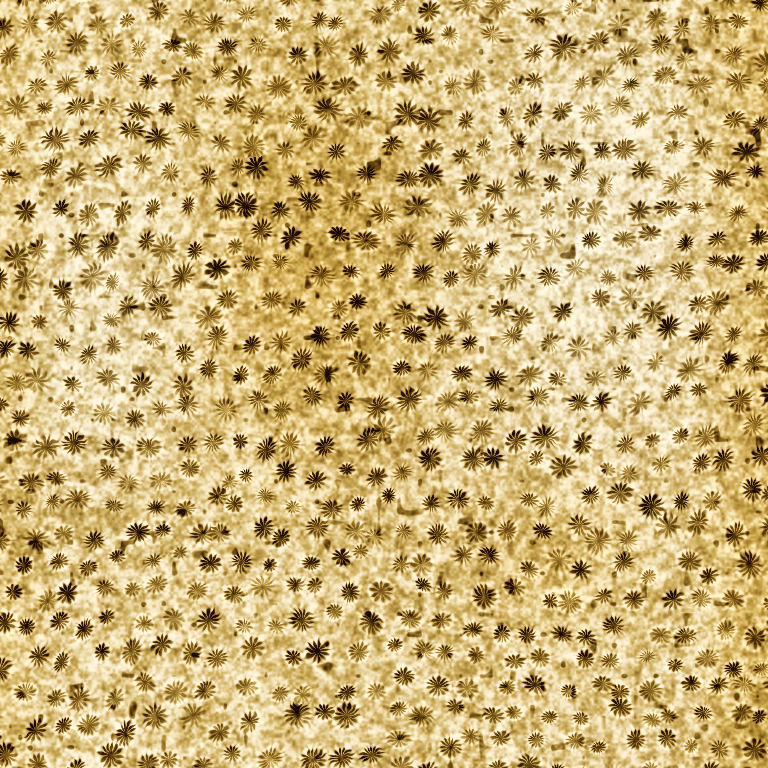
Reproduce this texture procedurally as a Shadertoy shader.

```glsl
#define CELLS 24.0
#define JITTER 0.56
#define PIT_MIN 0.23
#define PIT_MAX 0.38
#define PIT_DEPTH 0.66
#define GRAIN 0.75
#define GROUND_TONE 0.775
#define RIM_LIGHT 0.15
#define COSTAE 0.075
#define WARP 0.035

const float TAU = 6.28318;

float hash(vec2 p) {
    vec3 k = fract(vec3(p.xyx) * 0.1031);
    k += dot(k, k.yzx + 33.33);
    return fract((k.x + k.y) * k.z);
}

vec2 hash2(vec2 p) {
    return vec2(hash(p + 17.0), hash(p + 71.0));
}

float noise(vec2 p) {
    vec2 i = floor(p), f = fract(p);
    f = f * f * (3.0 - 2.0 * f);
    float low = mix(hash(i), hash(i + vec2(1, 0)), f.x);
    float high = mix(hash(i + vec2(0, 1)), hash(i + vec2(1, 1)), f.x);
    return mix(low, high, f.y);
}

float blob(vec2 uv, vec2 center, vec2 size) {
    vec2 d = (uv - center) / size;
    return exp(-dot(d, d));
}

// Tone to colour, from dark hollow to bleached crust
vec3 palette(float t) {
    vec3 c = mix(vec3(0.09, 0.04, 0.01), vec3(0.19, 0.11, 0.03), clamp(t / 0.12, 0.0, 1.0));
    c = mix(c, vec3(0.42, 0.29, 0.07), clamp((t - 0.12) / 0.18, 0.0, 1.0));
    c = mix(c, vec3(0.63, 0.49, 0.19), clamp((t - 0.30) / 0.20, 0.0, 1.0));
    c = mix(c, vec3(0.80, 0.67, 0.34), clamp((t - 0.50) / 0.17, 0.0, 1.0));
    c = mix(c, vec3(0.88, 0.78, 0.53), clamp((t - 0.67) / 0.11, 0.0, 1.0));
    c = mix(c, vec3(0.95, 0.89, 0.73), clamp((t - 0.78) / 0.11, 0.0, 1.0));
    return mix(c, vec3(1.0, 0.97, 0.87), clamp((t - 0.89) / 0.16, 0.0, 1.0));
}

// Nearest pit: offset from its centre, radius and cell id
float nearestPit(vec2 p, out vec2 offset, out float radius, out vec2 id) {
    float best = 1e3;
    float row = floor(p.y);
    for (int j = -1; j <= 1; j++) {
        float y = row + float(j);
        float shift = 0.5 * mod(y, 2.0);
        float column = floor(p.x - shift);
        for (int i = -1; i <= 1; i++) {
            vec2 cell = vec2(column + float(i), y);
            vec2 center = cell + vec2(shift, 0.0) + 0.5 + JITTER * (hash2(cell) - 0.5);
            vec2 v = p - center;
            float r = mix(PIT_MIN, PIT_MAX, hash(cell + 5.0));
            float tilt = 0.4 + 1.8 * (hash(cell + 9.0) - 0.5);
            vec2 axis = vec2(cos(tilt), sin(tilt));
            float squash = 1.0 + 0.4 * hash(cell + 13.0);
            float q = length(vec2(dot(v, axis), squash * dot(v, vec2(-axis.y, axis.x)))) / r;
            if (q < best) {
                best = q;
                offset = v;
                radius = r;
                id = cell;
            }
        }
    }
    return best;
}

void mainImage(out vec4 fragColor, in vec2 fragCoord) {
    vec2 uv = fragCoord / iResolution.xy;

    // Broad bleached and stained regions
    float pale = blob(uv, vec2(0.77, 0.68), vec2(0.17, 0.3)) + 0.8 * blob(uv, vec2(0.14, 0.58), vec2(0.11, 0.2));
    float stain = blob(uv, vec2(0.41, 0.66), vec2(0.14, 0.24)) + 0.9 * smoothstep(0.87, 1.0, uv.x)
        + 0.6 * blob(uv, vec2(0.72, 0.27), vec2(0.12, 0.1)) + 0.4 * smoothstep(0.08, 0.0, uv.x);
    float blotch = noise(uv * 6.0 + 3.0) + 0.6 * noise(uv * 17.0) - 0.8;

    // Crumbly crust with fine wandering ridges
    vec2 drift = vec2(noise(uv * 45.0), noise(uv * 45.0 + 50.0)) * 0.012;
    float crumbs = 0.4 * noise((uv + drift) * 85.0) + 0.35 * noise(uv * 170.0 + 9.0) + 0.25 * noise(uv * 290.0);
    float ridges = 1.0 - abs(2.0 * noise((uv + drift) * 130.0 + 31.0) - 1.0);
    float tone = GROUND_TONE + GRAIN * (crumbs - 0.5) + 0.14 * (ridges - 0.6);
    tone += 0.09 * pale - 0.08 * stain + 0.07 * blotch;

    // Pits, bent out of their rows
    vec2 bend = vec2(noise(uv * 5.0 + 20.0), noise(uv * 5.0 + 40.0)) - 0.5;
    vec2 v, id;
    float radius;
    float q = nearestPit((uv + WARP * bend) * CELLS, v, radius, id);
    q += 0.22 * (noise(uv * 110.0 + 7.0) - 0.5);

    // Radial septa split each hollow into dark petals
    float count = floor(10.0 + 5.0 * hash(id + 21.0));
    float angle = atan(v.y, v.x) + 0.45 * (noise(uv * 120.0) - 0.5);
    float spoke = cos(angle * count + TAU * hash(id + 27.0));
    float septa = smoothstep(0.0, 0.8, spoke) * smoothstep(0.12, 0.45, q);
    float hollow = (1.0 - smoothstep(0.68, 1.1, q + 0.2 * spoke)) * (1.0 - 0.6 * septa);
    float slope = clamp(0.88 + 0.35 * dot(v / radius, vec2(-0.35, 0.8)), 0.4, 1.15);
    float depth = mix(0.5, 1.1, hash(id + 33.0)) * (1.0 - 0.2 * smoothstep(0.7, 1.0, uv.y));

    // Raised rims and the fine ribs running outward
    float ringed = smoothstep(0.3, 1.0, hash(id + 39.0) + 0.45 * smoothstep(0.45, 0.1, uv.y));
    float rim = exp(-pow((q - 1.18) / 0.16, 2.0)) * ringed;
    float ribs = spoke * smoothstep(0.8, 1.05, q) * (1.0 - smoothstep(1.3, 2.0, q));
    tone += RIM_LIGHT * rim + COSTAE * ribs - PIT_DEPTH * hollow * slope * depth;

    // Scattered pinholes
    tone -= 0.4 * smoothstep(0.84, 0.95, noise(uv * 75.0 + 63.0));

    vec3 color = palette(tone);
    color *= mix(vec3(1.0), vec3(1.01, 0.98, 0.86), clamp(stain, 0.0, 1.0));
    color = mix(color, vec3(dot(color, vec3(0.3, 0.6, 0.1))), 0.15 * clamp(pale, 0.0, 1.0));
    fragColor = vec4(clamp(color, 0.0, 1.0), 1.0);
}
```
